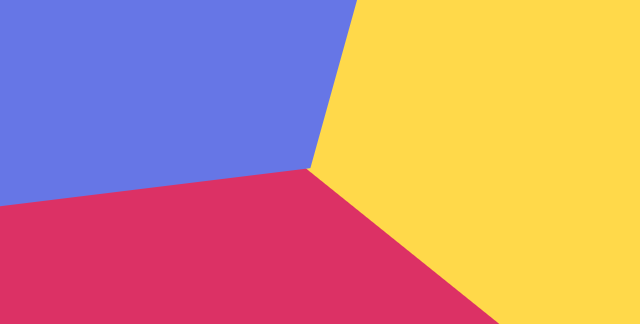
Reproduce this background procedurally as a WebGL 1 fragment shader.

```glsl
precision highp float;
// Three flat colour fields, blue, red and yellow, meeting near the centre.

uniform vec2 u_resolution;

// Edge end points as fractions of the canvas
#define SEAM_LEFT   vec2(0.0, 0.3634)
#define RED_TIP     vec2(0.4785, 0.4794)
#define RED_FOOT    vec2(0.7803, 0.0)
#define BLUE_CORNER vec2(0.4850, 0.4814)
#define BLUE_TOP    vec2(0.5579, 1.0)

#define YELLOW vec3(1.0, 0.851, 0.290)
#define BLUE   vec3(0.400, 0.463, 0.902)
#define RED    vec3(0.863, 0.192, 0.396)

// Smooth coverage of the half-plane to the left of the line from a to b
float leftOf(vec2 uv, vec2 a, vec2 b) {
  vec2 scale = vec2(u_resolution.x / u_resolution.y, 1.0);
  vec2 along = normalize((b - a) * scale);
  vec2 offset = (uv - a) * scale;
  float dist = along.x * offset.y - along.y * offset.x;
  return clamp(dist * u_resolution.y + 0.5, 0.0, 1.0);
}

void main() {
  vec2 uv = gl_FragCoord.xy / u_resolution;

  // Each half has its own boundary with yellow
  vec3 lower = mix(YELLOW, RED, leftOf(uv, RED_FOOT, RED_TIP));
  vec3 upper = mix(YELLOW, BLUE, leftOf(uv, BLUE_CORNER, BLUE_TOP));

  // The shallow seam joins the two halves
  vec3 color = mix(lower, upper, leftOf(uv, SEAM_LEFT, RED_TIP));
  gl_FragColor = vec4(color, 1.0);
}
```
